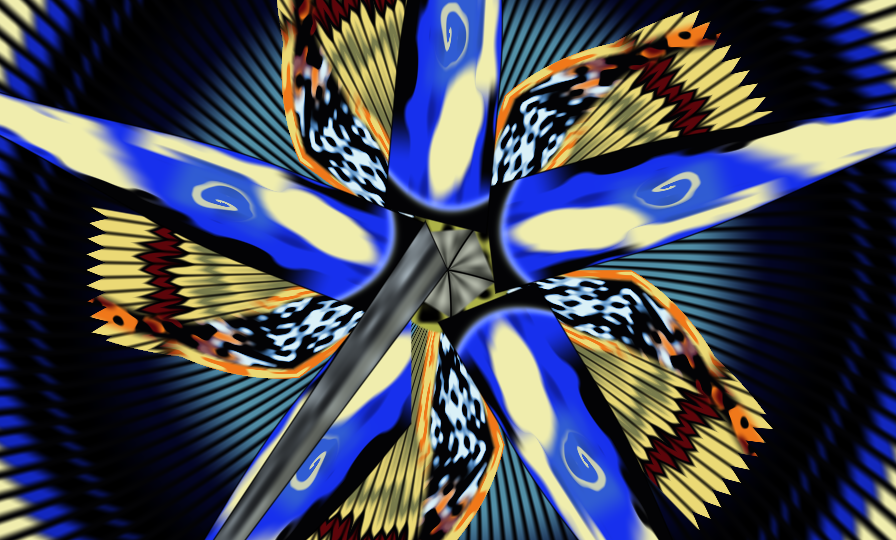
Write a Shadertoy shader that draws this background.

```glsl
// Five painted blue blades in a pinwheel over pleated golden arms and a dark radial fan.

const float SPOKES = 145.;
const vec3 INK = vec3(.012, .012, .02);
const vec3 NAVY = vec3(.03, .05, .35);
const vec3 BLUE = vec3(.09, .19, .93);
const vec3 SKY = vec3(.27, .5, .74);
const vec3 TEAL = vec3(.32, .56, .65);
const vec3 CREAM = vec3(.94, .93, .68);
const vec3 GOLD = vec3(.92, .85, .46);
const vec3 OLIVE = vec3(.42, .44, .28);
const vec3 ORANGE = vec3(.94, .47, .1);
const vec3 MAROON = vec3(.36, .02, .04);

float hash(vec2 p) {
  return fract(sin(dot(p, vec2(127.1, 311.7))) * 43758.5453);
}

float noise(vec2 p) {
  vec2 i = floor(p), f = fract(p);
  f = f * f * (3. - 2. * f);
  return mix(mix(hash(i), hash(i + vec2(1, 0)), f.x),
             mix(hash(i + vec2(0, 1)), hash(i + vec2(1, 1)), f.x), f.y);
}

// Coordinates along and across a direction
vec2 alongAcross(vec2 p, float angle) {
  vec2 d = vec2(cos(angle), sin(angle));
  return vec2(dot(p, d), dot(p, vec2(-d.y, d.x)));
}

float rise(float x, float at, float soft) {
  return smoothstep(at - soft, at + soft, x);
}

float band(float x, float lo, float hi, float soft) {
  return rise(x, lo, soft) * (1. - rise(x, hi, soft));
}

// Fan of thin spokes: teal core, dark middle, blue ring and pale corners
vec3 fan(float r, float spoke) {
  float t = fract(spoke), tip = r + .03 * t;
  float ridge = rise(t, .15, .15) * (1. - rise(t, .78, .22));
  vec3 col = TEAL * (1. - rise(r, .52, .08));
  col += NAVY * .4 * band(r, .5, .66, .07) + BLUE * .4 * band(tip, .775, .79, .012);
  col = mix(col, BLUE, .8 * band(tip, .85, .91, .02));
  return mix(INK, mix(col, CREAM, rise(tip, .912, .018)), ridge);
}

// Pleated arm: r is the radius, phi the degrees behind its leading edge
vec3 arm(float r, float phi, float spoke) {
  float fold = abs(fract(spoke) - .5) * 2.;
  float ring = r + .03 * fold + .012 * sin(phi * .6);
  float shade = band(ring, .43, .47, .02) + 1. - rise(ring, .36, .06);
  vec3 col = mix(GOLD, OLIVE, clamp(shade, 0., .9));
  col = mix(col, INK, band(ring, .51, .575, .008));
  col = mix(col, MAROON, band(ring, .53, .56, .005));
  col *= .2 + .8 * smoothstep(0., .45, 1. - fold);

  // Mottled stream of dark and pale flecks
  float fleck = noise(vec2(r * 48. + phi * .3, phi * .55 - r * 20.));
  float hue = noise(vec2(r * 25., phi * .4 + 9.));
  vec3 pale = mix(SKY, vec3(.85, .94, .97), rise(fleck, .66, .14));
  vec3 warm = mix(MAROON, ORANGE, rise(hue, .57, .17));
  vec3 light = mix(pale, warm, rise(r + .12 * hue, .5, .06));
  float trail = mix(25., 7.5, rise(r, .415, .135));
  col = mix(col, mix(INK, light, rise(fleck, .51, .09)), band(phi, 3., trail, 1.2));

  // Orange and gold piping on both sides of the stream
  vec3 piping = mix(ORANGE, GOLD, rise(noise(vec2(r * 30., phi)), .5, .15));
  float inner = band(phi, trail, trail + 1.3 / r, 1.) * (1. - rise(r, .36, .04));
  float sides = max(1. - rise(phi, 3.2, .8), inner);
  return mix(col, piping, sides * (1. - rise(r, .53, .03)));
}

// Blade paint: u runs outward, v across, w is the half width
vec3 bladePaint(float u, float v, float w, float start) {
  float streak = noise(vec2(u * 14., v * 75.)) - .5;
  float y = v + .018 * streak;
  vec3 col = mix(BLUE, NAVY, rise(streak, .28, .18) * .5);
  col = mix(col, SKY, .55 * band(y, -.055, .03, .02) * band(u, .33, .53, .03));

  // Cream pool, trailing ribbon, far end and curled wisp
  vec2 pool = vec2((u - .255) / .13, (y - .022 + .17 * u) / .04);
  float cream = 1. - rise(length(pool), .97, .17);
  cream = max(cream, band(y, -.9 * w, -.55 * w, .006) * band(u, .32, .62, .04));
  cream = max(cream, rise(u + 1.5 * y, .63, .05) * band(y, -.75 * w, .7 * w, .006));
  vec2 q = vec2(u - .437, (y - .004) * 2.2);
  float curl = length(q);
  float wisp = rise(cos(atan(q.y, q.x) + curl * 130.), .45, .35);
  col = mix(col, CREAM, max(cream, .8 * wisp * (1. - rise(curl, .063, .012))));

  // Dark strokes, then the rounded black root with its pale halo
  float stroke = rise(y / w + .3 * streak, .56, .06) * band(u, .24, .72, .05);
  stroke = max(stroke, band(y, -.98 * w, -.78 * w, .004) * band(u, .16, .34, .03));
  float root = u - start - .022 - 4.5 * v * v;
  col = mix(INK, mix(col, INK, stroke), rise(root, .003, .009));
  col += vec3(.36, .4, .36) * exp(-pow((root - .004) / .009, 2.));
  return col * smoothstep(0., .004, w - abs(v));
}

void mainImage(out vec4 fragColor, in vec2 fragCoord) {
  vec2 p = (fragCoord - .5 * iResolution.xy) / iResolution.y;
  float px = 1. / iResolution.y;
  float r = length(p), deg = degrees(atan(p.y, p.x)), spoke = SPOKES * deg / 360.;
  vec3 col = fan(r, spoke + 5. * r);

  // Five bent arms with serrated ends
  float edge = -100. * clamp(r - .34, 0., .18) - 50. * max(r - .52, 0.);
  float phi = mod(edge - deg, 72.), soft = 60. * px / max(r, .1);
  float tooth = .67 - .07 * abs(fract(spoke) - .5);
  float mask = band(phi, 0., 46. + edge, soft) * (1. - rise(r, tooth, px));
  col = mix(col, arm(r, phi, spoke), mask);

  // Grey faceted hub over a yellow-green underside
  float facet = mod(deg + 10. + 50. * r, 72.);
  float gleam = noise(vec2(facet * .07, r * 35.));
  vec3 hub = mix(vec3(.14, .15, .13), vec3(.72, .74, .68), gleam);
  vec3 moss = vec3(.68, .7, .28) * rise(noise(p * 45.), .45, .25);
  hub = mix(hub, moss, rise(r * cos(radians(facet - 36.)), .073, .003));
  hub *= smoothstep(0., .003, min(facet, 72. - facet) * radians(r));
  col = mix(col, hub, 1. - rise(r, .117, .003));

  // Five tapering blades, each set off to one side of the centre
  for (int k = 0; k < 5; k++) {
    float turn = 72. * float(k);
    float aim = radians(14.2 + turn + 1.6 * cos(radians(2. * turn)));
    vec2 b = alongAcross(p, aim) - vec2(0., .031);
    float w = .097 - .065 * smoothstep(.35, 1., b.x), start = .088 + .16 * b.y;
    float inside = min(w - abs(b.y), b.x - start);
    if (k == 3) inside = min(inside, -.068 - p.x); // tucked under the lower arm
    col = mix(col, bladePaint(b.x, b.y, w, start), rise(inside, 0., px));
  }

  // Grey glass sliver across the lower left blade
  vec2 g = alongAcross(p, radians(230.5));
  g.y += .043 - .075 * g.x;
  float sliver = min(.043 - .028 * g.x - abs(g.y), g.x + .022 - .5 * g.y);
  float sheen = noise(g * vec2(18., 70.));
  vec3 glass = mix(vec3(.12, .13, .14), vec3(.62, .67, .7), sheen * sheen);
  glass = mix(glass, vec3(.52, .54, .49), .6 * band(g.y, .008, .03, .008));
  col = mix(col, glass * smoothstep(0., .004, sliver), rise(sliver, 0., px));

  fragColor = vec4(clamp(col, 0., 1.), 1.);
}
```
